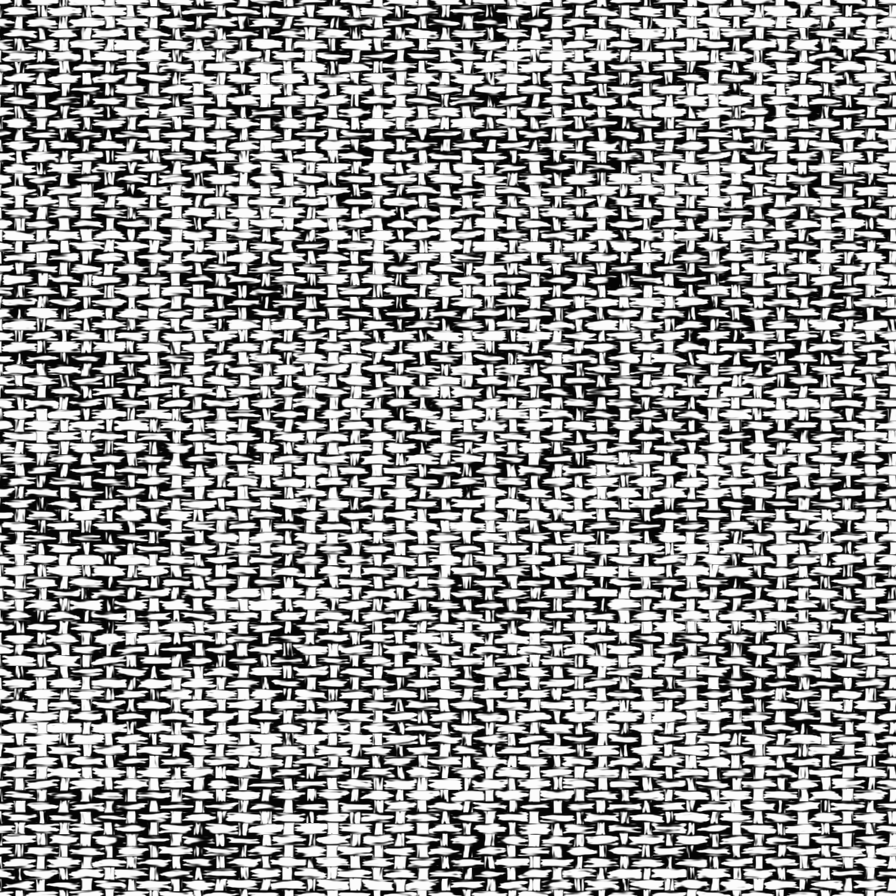
Reproduce this texture procedurally as a three.js fragment shader.

```glsl
// Coarse black and white plain weave: 40 upright warp threads cross 80 flat weft threads.
// Each visible float is a rounded box on a checkerboard of crossings, frayed
// by stretched gradient noise; slow noise along each thread varies its wear.

varying vec2 vUv;

const vec2 THREADS = vec2(40.0, 80.0);
const vec2 PHASE = vec2(0.13, 0.0);
const vec3 GAP_BLACK = vec3(0.02);
const vec3 YARN_WHITE = vec3(0.99);
const float SOFTNESS = 0.1;         // edge blur, in weft spacings
const float SAMPLE_STEP = 0.0009;   // sample spacing, in canvas widths

float hash(vec2 p) {
  vec3 q = fract(vec3(p.xyx) * 0.1031);
  q += dot(q, q.yzx + 33.33);
  return fract((q.x + q.y) * q.z);
}

vec2 gradientAt(vec2 cell) {
  float angle = 6.28318 * hash(cell + 57.0);
  return vec2(cos(angle), sin(angle));
}

// Gradient noise, roughly -0.7 to 0.7
float gradientNoise(vec2 p) {
  vec2 i = floor(p);
  vec2 f = p - i;
  vec2 w = f * f * f * (f * (f * 6.0 - 15.0) + 10.0);
  float a = dot(gradientAt(i), f);
  float b = dot(gradientAt(i + vec2(1.0, 0.0)), f - vec2(1.0, 0.0));
  float c = dot(gradientAt(i + vec2(0.0, 1.0)), f - vec2(0.0, 1.0));
  float d = dot(gradientAt(i + 1.0), f - 1.0);
  return mix(mix(a, b, w.x), mix(c, d, w.x), w.y);
}

float roundedBox(vec2 p, vec2 halfSize, float radius) {
  vec2 q = abs(p) - halfSize + radius;
  return length(max(q, 0.0)) + min(max(q.x, q.y), 0.0) - radius;
}

// Nearest whole number with the given parity (0 or 1)
float nearestOfParity(float x, float parity) {
  return 2.0 * floor((x - parity + 1.0) * 0.5) + parity;
}

float coverage(float dist) {
  return 1.0 - smoothstep(-SOFTNESS, SOFTNESS, dist);
}

// Horizontal floats: long dashes, streaked along x and drier at their ends.
// Returns the yarn coverage and the distance to the clean outline.
vec2 weft(vec2 p) {
  float row = floor(p.y + 0.5);
  float column = nearestOfParity(p.x, mod(row, 2.0));
  vec2 id = vec2(column, row);
  vec2 local = (p - id) * vec2(2.0, 1.0);
  float wear = gradientNoise(vec2(p.x * 0.12, row * 3.7));
  vec2 halfSize = vec2(1.4 + 0.16 * hash(id), 0.38 + 0.06 * hash(id + 19.0));
  float dist = roundedBox(local, halfSize, 0.14);
  float fibre = gradientNoise(vec2(p.x * 1.5 + 13.0 * hash(id + 5.0), p.y * 4.3));
  float dryness = mix(0.3, 0.85, smoothstep(0.3, 1.4, abs(local.x)));
  float frayed = dist + (fibre + 0.22) * dryness + wear * 0.32;
  return vec2(coverage(max(frayed, dist - 0.06)), dist);
}

// Vertical floats: short narrow pegs between the dashes, streaked along y
float warp(vec2 p) {
  float column = floor(p.x + 0.5);
  float row = nearestOfParity(p.y, mod(column + 1.0, 2.0));
  vec2 id = vec2(column, row);
  vec2 local = (p - id) * vec2(2.0, 1.0);
  float wear = gradientNoise(vec2(column * 4.3, p.y * 0.09));
  vec2 halfSize = vec2(0.38 + 0.1 * hash(id + 31.0), 0.64 + 0.1 * hash(id + 43.0));
  float dist = roundedBox(local, halfSize, 0.1);
  float fibre = gradientNoise(vec2(p.x * 8.0, p.y * 0.7 + 17.0 * hash(id + 7.0)));
  float frayed = dist + (fibre + 0.1) * 0.6 + wear * 0.4;
  return coverage(max(frayed, dist - 0.1));
}

// Weft over warp, each dash ringed by a dark gap; spacing is slightly uneven
float weave(vec2 uv) {
  vec2 p = uv * THREADS + PHASE;
  vec2 drift = vec2(gradientNoise(p * vec2(0.7, 0.2)),
                    gradientNoise(p * vec2(0.3, 0.5) + 71.0));
  p += drift * vec2(0.06, 0.14);
  vec2 dash = weft(p);
  float gap = smoothstep(-0.02, 0.14, dash.y);
  return max(dash.x, warp(p) * gap);
}

void main() {
  // Average four samples to soften the fine fibres
  float yarn = 0.0;
  for (int k = 0; k < 4; k++) {
    float index = float(k);
    vec2 offset = vec2(mod(index, 2.0), floor(index * 0.5)) - 0.5;
    yarn += 0.25 * weave(vUv + offset * SAMPLE_STEP);
  }
  gl_FragColor = vec4(mix(GAP_BLACK, YARN_WHITE, yarn), 1.0);
}
```
